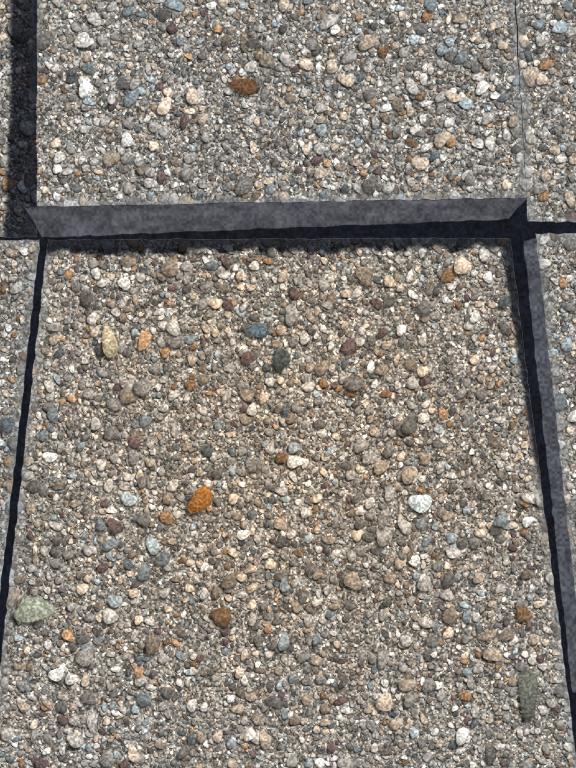
Write a Shadertoy shader that draws this texture.

```glsl
// Sunlit exposed-aggregate paving slabs: a raised slab shading the one below, with dark joints.

float hash(vec2 p) {
    vec3 q = fract(vec3(p.xyx) * 0.1031);
    q += dot(q, q.yzx + 33.33);
    return fract((q.x + q.y) * q.z);
}

vec2 hash2(vec2 p) {
    return vec2(hash(p), hash(p + 71.7));
}

float noise(vec2 p) {
    vec2 i = floor(p), f = fract(p);
    f = f * f * (3.0 - 2.0 * f);
    return mix(mix(hash(i), hash(i + vec2(1, 0)), f.x),
               mix(hash(i + vec2(0, 1)), hash(i + 1.0), f.x), f.y);
}

// Signed distance from the line a-b, positive on its left
float leftOf(vec2 p, vec2 a, vec2 b) {
    vec2 e = normalize(b - a), d = p - a;
    return e.x * d.y - e.y * d.x;
}

// Inside distance of a convex quad with counter-clockwise corners
float quad(vec2 p, vec2 a, vec2 b, vec2 c, vec2 d) {
    return min(min(leftOf(p, a, b), leftOf(p, b, c)),
               min(leftOf(p, c, d), leftOf(p, d, a)));
}

float cover(float dist) {
    float px = 0.8 / iResolution.x;
    return smoothstep(-px, px, dist);
}

// One rounded, uneven pebble with its contact shadow
void stone(inout vec3 col, vec2 d, vec2 radii, float angle, vec3 tint, float seed) {
    if (length(d) > 1.7 * max(radii.x, radii.y)) return;
    float c = cos(angle), s = sin(angle);
    mat2 turn = mat2(c, -s, s, c);
    vec2 q = turn * d / radii;
    vec2 qs = turn * (d + vec2(0.22, 0.32) * min(radii.x, radii.y)) / radii;
    float a = atan(q.y, q.x + 1e-5);
    float wobble = 1.0 + 0.1 * sin(2.0 * a + seed * 40.0) + 0.1 * sin(3.0 * a + seed * 91.0);
    float r = length(q) / wobble;
    float soft = 0.8 / (iResolution.x * min(radii.x, radii.y));
    col *= 1.0 - 0.52 * (1.0 - smoothstep(0.8, 1.2, length(qs) / wobble));
    float light = 1.02 + 0.17 * dot(d / max(radii.x, radii.y), vec2(0.5, 0.85)) - 0.12 * r * r;
    light += 0.2 * (noise(d * 190.0 + seed * 300.0) - 0.45);
    col = mix(col, tint * light, 1.0 - smoothstep(1.0 - soft, 1.0 + soft, r));
}

// Mostly greys and beiges, with a little rust, slate and cream
vec3 stoneTint(vec2 h) {
    vec3 tint = vec3(0.70, 0.67, 0.64) * mix(0.54, 1.22, h.x);
    if (h.y > 0.66) tint = vec3(0.78, 0.70, 0.62) * mix(0.6, 1.15, h.x);
    if (h.y > 0.90) tint = vec3(0.69, 0.54, 0.41) * mix(0.65, 1.15, h.x);
    if (h.y > 0.95) tint = vec3(0.90, 0.88, 0.85);
    if (h.y < 0.13) tint = vec3(0.57, 0.60, 0.61) * mix(0.6, 1.25, h.x);
    if (h.y < 0.03) tint = vec3(0.42, 0.35, 0.34);
    return tint;
}

void pebbles(inout vec3 col, vec2 p, float cells, float density, float seed) {
    vec2 id = floor(p * cells);
    for (int j = -1; j <= 1; j++)
    for (int i = -1; i <= 1; i++) {
        vec2 cell = id + vec2(i, j);
        vec2 place = hash2(cell + seed), shape = hash2(cell + seed + 191.0);
        if (hash(cell + seed + 53.0) > density) continue;
        vec2 radii = mix(0.28, 0.5, shape.x) * vec2(1.0, mix(0.55, 0.95, shape.y)) / cells;
        stone(col, p - (cell + 0.15 + 0.7 * place) / cells, radii, 6.28 * place.x,
              stoneTint(hash2(cell + seed + 307.0)), shape.y);
    }
}

vec3 aggregate(vec2 p) {
    float grit = 0.6 * noise(p * 260.0) + 0.4 * noise(p * 120.0);
    vec3 col = mix(vec3(0.24, 0.23, 0.22), vec3(0.85, 0.81, 0.76), grit);
    col *= 0.7 + 0.6 * noise(p * 380.0 + 31.0);
    pebbles(col, p, 120.0, 0.65, 11.0);
    pebbles(col, p, 70.0, 0.5, 401.0);
    pebbles(col, p, 44.0, 0.48, 823.0);
    pebbles(col, p, 29.0, 0.2, 1217.0);
    // A few conspicuous large stones
    stone(col, p - vec2(0.348, 0.465), vec2(0.025, 0.018), 0.9, vec3(0.62, 0.42, 0.23), 0.2);
    stone(col, p - vec2(0.488, 0.710), vec2(0.014, 0.021), 0.1, vec3(0.33, 0.34, 0.33), 0.5);
    stone(col, p - vec2(0.730, 0.460), vec2(0.019, 0.017), 0.4, vec3(0.84, 0.87, 0.88), 0.7);
    stone(col, p - vec2(0.059, 0.274), vec2(0.036, 0.020), 0.0, vec3(0.63, 0.64, 0.57), 0.3);
    stone(col, p - vec2(0.917, 0.130), vec2(0.018, 0.042), 0.0, vec3(0.42, 0.42, 0.38), 0.9);
    stone(col, p - vec2(0.424, 1.184), vec2(0.025, 0.013), 0.0, vec3(0.44, 0.32, 0.23), 0.4);
    stone(col, p - vec2(0.446, 0.760), vec2(0.021, 0.011), 0.0, vec3(0.38, 0.44, 0.48), 0.6);
    stone(col, p - vec2(0.190, 0.738), vec2(0.014, 0.026), 0.1, vec3(0.74, 0.68, 0.57), 0.1);
    // Sparkling grain over everything
    return col * (0.76 + 0.5 * noise(p * 350.0 + 9.0));
}

void mainImage(out vec4 fragColor, in vec2 fragCoord) {
    vec2 p = fragCoord / iResolution.x;
    float rough = noise(p * 70.0) - 0.5;
    vec2 e = p + 0.003 * vec2(rough, noise(p * 65.0 + 40.0) - 0.5);

    // Slab tops, positive inside
    float upper = quad(e, vec2(0.043, 0.974), vec2(0.915, 0.990), vec2(0.892, 1.36), vec2(0.064, 1.36));
    float lower = quad(e, vec2(-0.022, -0.02), vec2(1.006, -0.02), vec2(0.885, 0.920), vec2(0.083, 0.917));
    float left = min(leftOf(e, vec2(0.003, 0.33), vec2(0.070, 0.917)), 0.917 - e.y);
    float right = min(leftOf(e, vec2(0.930, 0.928), vec2(1.0, 0.29)), 0.928 - e.y);
    float farRight = min(leftOf(e, vec2(0.895, 1.34), vec2(0.916, 0.96)), e.y - 0.948);
    float farLeft = min(0.064 - e.x, e.y - 0.922);
    float top = max(max(max(upper, lower), max(left, right)), max(farRight, farLeft));

    // Stones, with grey cement showing along the rims
    vec3 stones = aggregate(p);
    float grain = noise(p * 230.0) * 0.6 + noise(p * 70.0) * 0.4;
    vec3 cement = vec3(0.54, 0.54, 0.54) * (0.55 + 0.8 * grain);
    stones = mix(stones, cement, 0.5 * (1.0 - smoothstep(0.003, 0.02, top + 0.014 * rough)));
    float warm = cover(lower) * exp(-5.0 * dot(p - vec2(0.5, 0.55), p - vec2(0.5, 0.55)));
    stones *= 1.06 * mix(vec3(0.98, 1.0, 1.01), vec3(1.03, 1.0, 0.95), warm);

    // Cast shadows: under the raised slab, beside it, and along the right joint
    float under = cover(lower) * smoothstep(-0.006, 0.006, e.y - 0.890 - 0.014 * p.x + 0.018 * rough);
    float beside = cover(farLeft) * smoothstep(0.0, 0.012, e.x - 0.012 + 0.05 * (1.15 - e.y) * step(e.y, 1.15));
    float joint = cover(lower) * smoothstep(-0.004, 0.006, leftOf(e, vec2(0.866, 0.92), vec2(0.942, 0.44)))
                * smoothstep(0.38, 0.6, p.y);
    float shade = max(max(under, beside), joint);
    stones = mix(stones, stones * vec3(0.29, 0.31, 0.36), shade);

    // Joints, then the vertical faces, then the lit tops
    vec3 col = vec3(0.10, 0.11, 0.14) * (0.6 + 0.8 * grain);
    float side = quad(e, vec2(0.994, 0.13), vec2(1.02, 0.13), vec2(0.937, 0.922), vec2(0.908, 0.915));
    col = mix(col, vec3(0.34, 0.35, 0.38) * (0.6 + 0.7 * grain), cover(side));
    col = mix(col, stones, cover(top));
    float front = quad(e, vec2(0.074, 0.921), vec2(0.882, 0.953), vec2(0.915, 0.990), vec2(0.043, 0.974));
    float streak = noise(p * vec2(22.0, 110.0));
    vec3 face = vec3(0.33, 0.33, 0.36) * (0.55 + 0.55 * grain + 0.3 * streak);
    col = mix(col, face, cover(front) * (1.0 - cover(upper)));
    fragColor = vec4(clamp(col, 0.0, 1.0), 1.0);
}
```
